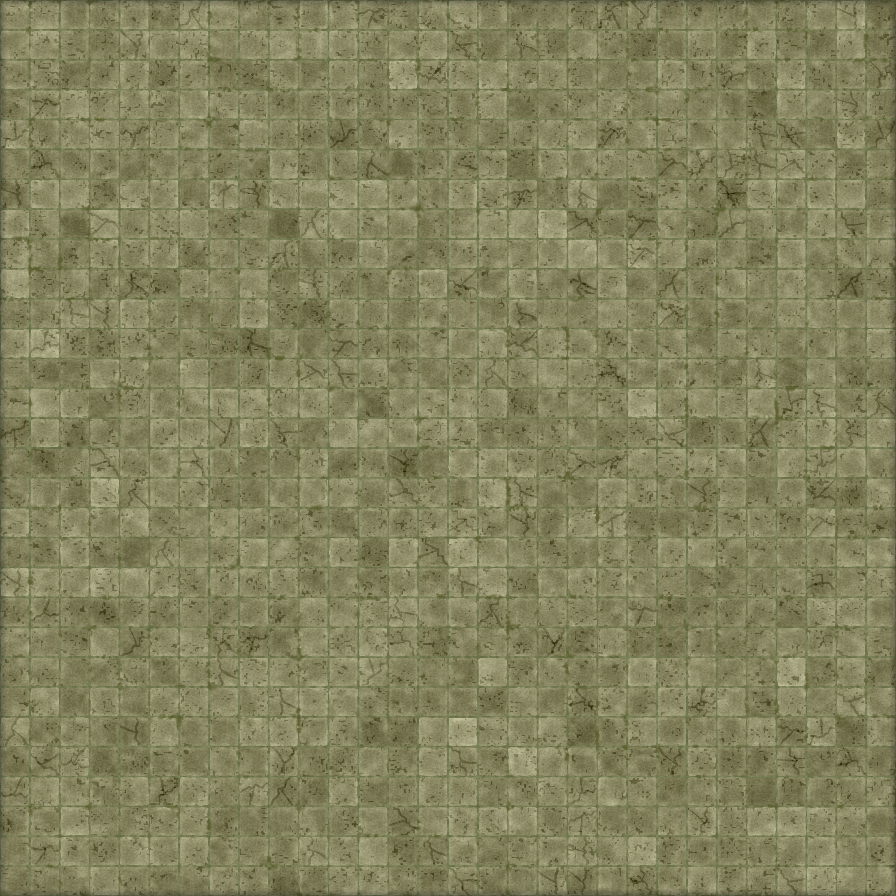
Write a WebGL 2 fragment shader that draws this texture.

```glsl
#version 300 es
precision highp float;

uniform vec2 u_resolution;
out vec4 outColor;

#define TILES 30.0
#define GROUT_HALF 0.028
#define CORNER 0.07
#define TONE_SPREAD 0.10
#define BLOTCH 0.24
#define GRAIN 0.13
#define PIT_DEPTH 0.15
#define CRACK_SHARE 0.16
#define MOSS_AMOUNT 0.75
#define STONE vec3(0.545, 0.535, 0.395)
#define GROUT vec3(0.45, 0.475, 0.315)
#define MOSS vec3(0.33, 0.345, 0.15)

float hash(vec2 p) {
    return fract(sin(dot(p, vec2(127.1, 311.7))) * 43758.545);
}

vec2 hash2(vec2 p) {
    return vec2(hash(p), hash(p + 57.3));
}

float noise(vec2 p) {
    vec2 i = floor(p), f = fract(p);
    f = f * f * (3.0 - 2.0 * f);
    return mix(mix(hash(i), hash(i + vec2(1, 0)), f.x),
               mix(hash(i + vec2(0, 1)), hash(i + vec2(1, 1)), f.x), f.y);
}

float fbm(vec2 p) {
    float sum = 0.0, amp = 0.5;
    for (int i = 0; i < 4; i++) {
        sum += amp * noise(p);
        p = p * 2.03 + 17.1;
        amp *= 0.5;
    }
    return sum / 0.9375;
}

// Signed distance to a rounded square, negative inside
float roundedSquare(vec2 p, float halfSize, float radius) {
    vec2 q = abs(p) - halfSize + radius;
    return length(max(q, 0.0)) + min(max(q.x, q.y), 0.0) - radius;
}

// Thin wandering crack with a side branch, as coverage
float crack(vec2 p, vec2 seed, float pixel) {
    float angle = 6.2832 * hash(seed + 3.7);
    vec2 dir = vec2(cos(angle), sin(angle));
    vec2 q = vec2(dot(p, dir), dot(p, vec2(-dir.y, dir.x)));
    q.y += 0.22 * (noise(q.xx * 5.0 + seed * 31.0) - 0.5);
    float main_ = abs(q.y - 0.1);
    float branch = max(abs(q.x - 0.5 * q.y), q.y - 0.1);
    float width = 0.012 + 0.02 * noise(p * 9.0 + seed);
    return 1.0 - smoothstep(width, width + pixel, min(main_, branch));
}

// Brightness offset of one worn stone
float stoneTone(vec2 p, vec2 id, float edge, float pixel) {
    vec2 seed = hash2(id);
    vec2 q = p + seed * 91.0;
    float kind = hash(id + 19.4);

    // Overall shade, with a few pale and dark tiles
    float tone = (seed.x - 0.5) * TONE_SPREAD;
    tone += 0.055 * step(0.955, kind) - 0.05 * step(kind, 0.11);

    // Cloudy stains, stronger towards an off-centre spot
    float stain = fbm(q * 3.2);
    tone += (stain - 0.5) * BLOTCH;
    vec2 spot = (hash2(id + 8.2) - 0.5) * 0.5;
    tone -= 0.075 * smoothstep(0.45, 0.05, length(p - spot)) * smoothstep(0.3, 0.65, stain);

    // Fine grain and scattered pits
    tone += (noise(q * 22.0) - 0.5) * GRAIN * 0.6 + (noise(q * 43.0) - 0.5) * GRAIN * 0.4;
    float pits = smoothstep(0.70, 0.82, noise(q * 13.0 + 5.0));
    tone -= PIT_DEPTH * pits * smoothstep(0.4, 0.65, noise(q * 3.0 + 40.0));

    // Cracked tiles
    float cracked = step(hash(id + 71.9), CRACK_SHARE);
    tone -= 0.12 * cracked * crack(p, seed, pixel);

    // Rubbed pale rim
    float rim = smoothstep(-0.15, -0.03, edge);
    return tone + rim * (0.015 + 0.05 * seed.y) * (0.4 + noise(q * 6.0));
}

void main() {
    vec2 uv = gl_FragCoord.xy / u_resolution;
    vec2 grid = uv * TILES;
    vec2 id = floor(grid);
    vec2 p = fract(grid) - 0.5;
    float pixel = TILES / min(u_resolution.x, u_resolution.y);

    // Tile outline with chipped edges
    float edge = roundedSquare(p, 0.5 - GROUT_HALF, CORNER);
    edge += 0.035 * (noise(grid * 8.0) - 0.5);
    float tileMask = 1.0 - smoothstep(-0.5 * pixel, 0.5 * pixel, edge);

    // Stone over grout
    vec3 stone = STONE + stoneTone(p, id, edge, pixel);
    vec3 grout = GROUT + 0.12 * (noise(grid * 11.0) - 0.5);
    vec3 color = mix(grout, stone, tileMask);

    // Moss creeping out of the joints
    float creep = smoothstep(0.58, 0.78, fbm(grid * 1.7 + 23.0));
    float moss = creep * smoothstep(-0.11, 0.0, edge) * smoothstep(0.3, 0.6, noise(grid * 12.0));
    color = mix(color, MOSS, MOSS_AMOUNT * moss);

    // Soft dark border of the whole sheet
    vec2 border = min(uv, 1.0 - uv);
    color *= mix(0.74, 1.0, smoothstep(0.0, 0.009, min(border.x, border.y)));

    outColor = vec4(clamp(color, 0.0, 1.0), 1.0);
}
```
